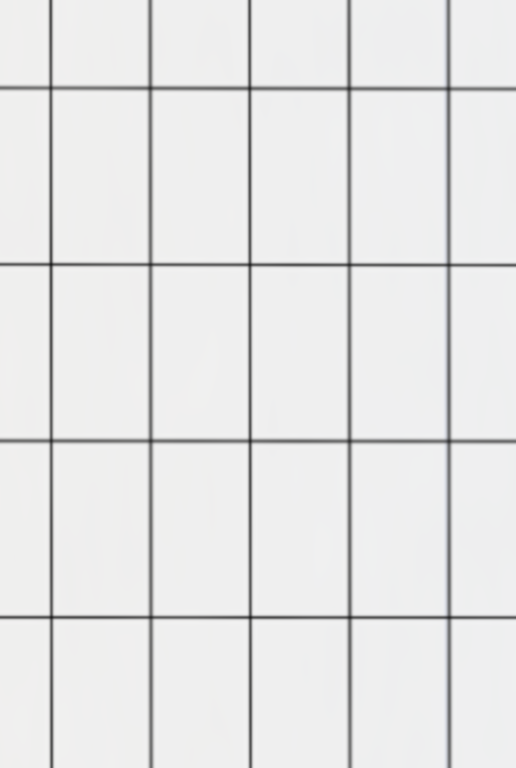
Write a Shadertoy shader that draws this pattern.

```glsl
// White upright tiles in a straight grid, with thin soft dark grout lines.

vec2 gradientAt(vec2 cell) {
    float angle = 6.2832 * fract(sin(dot(cell, vec2(127.1, 311.7))) * 4375.5);
    return vec2(cos(angle), sin(angle));
}

float gradientNoise(vec2 p) {
    vec2 i = floor(p), f = p - i;
    vec2 u = f * f * f * (f * (f * 6.0 - 15.0) + 10.0);
    vec2 e = vec2(0.0, 1.0);
    return mix(mix(dot(gradientAt(i), f),
                   dot(gradientAt(i + e.yx), f - e.yx), u.x),
               mix(dot(gradientAt(i + e.xy), f - e.xy),
                   dot(gradientAt(i + e.yy), f - e.yy), u.x), u.y);
}

// Darkness of one grout line; softer lines are wider and paler.
float groutLine(float dist, float softness, float wear) {
    float width = mix(0.00172, 0.00218, softness);
    float smoothWidth = max(width, 0.6 / iResolution.y);
    float depth = mix(0.64, 0.54, softness) * width / smoothWidth;
    return depth * (1.0 + 0.12 * wear) * exp(-0.5 * dist * dist / (smoothWidth * smoothWidth));
}

void mainImage(out vec4 fragColor, in vec2 fragCoord) {
    vec2 uv = fragCoord / iResolution.xy;
    vec2 p = uv * vec2(0.672, 1.0);

    // Grid position, with the slight lean of hand-set lines
    vec2 period = vec2(0.1295, 0.2296);
    vec2 lean = vec2(0.0012 * (uv.y - 0.5), 0.0008 * (uv.x - 0.5) * uv.y * 2.0);
    vec2 grid = (p + lean - vec2(0.0667, 0.1960)) / period;
    vec2 lineId = round(grid);
    vec2 dist = (grid - lineId) * period;

    // Every other line is softer, as is the rightmost upright
    vec2 softness = mod(lineId, 2.0);
    softness.x = max(softness.x, step(3.5, lineId.x));

    // Tile face: faint mottling and a warm to cool drift
    float mottle = gradientNoise(p * vec2(38.0, 9.0)) + gradientNoise(p * 5.0 + 7.0);
    vec3 color = vec3(0.937) + 0.004 * mottle;
    color += (uv.x - 0.5) * vec3(-0.003, 0.0, 0.006);

    // Pale rim beside the grout, and a cool fringe left of the last upright
    vec2 rim = exp(-pow((abs(dist) - 0.0075) / 0.0022, vec2(2.0)));
    color += 0.007 * max(rim.x, rim.y);
    float fringe = step(3.5, lineId.x) * exp(-pow((dist.x + 0.004) / 0.003, 2.0));
    color -= fringe * vec3(0.055, 0.045, 0.015);

    // Grout: crossings darken where both lines overlap
    float wearX = gradientNoise(vec2(lineId.x * 3.7 + 0.4, p.y * 7.0));
    float wearY = gradientNoise(vec2(p.x * 9.0, lineId.y * 5.3 + 0.6));
    color *= 1.0 - groutLine(dist.x, softness.x, wearX);
    color *= 1.0 - groutLine(dist.y, softness.y, wearY);

    fragColor = vec4(color, 1.0);
}
```
